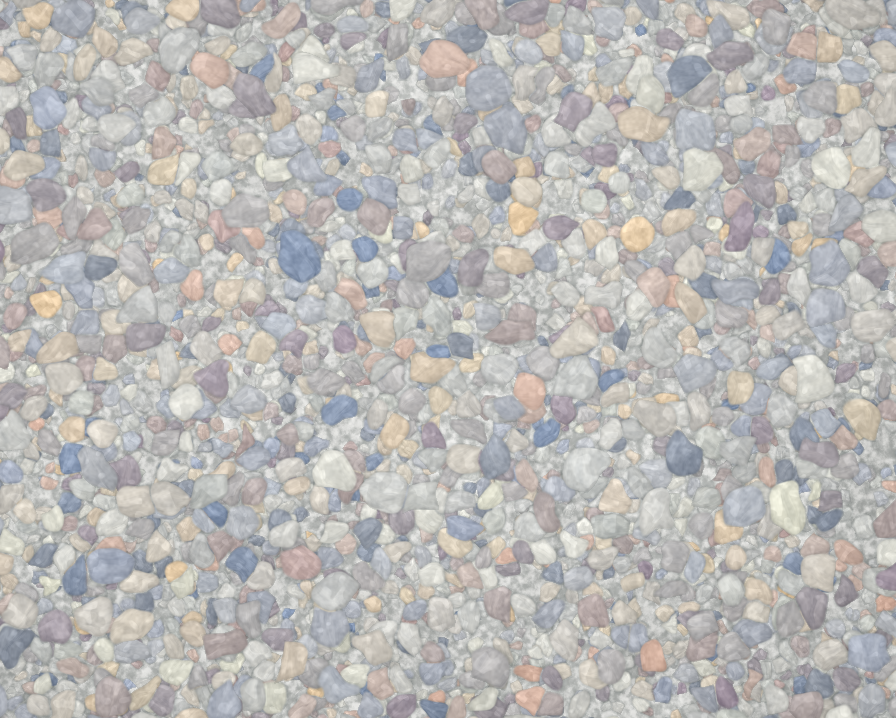
This texture is drawn by a Shadertoy shader. Its source:

```glsl
// Exposed aggregate paving: pale washed pebbles of many sizes set in speckled mortar.

const vec3 STONES[14] = vec3[14](
    vec3(.74, .75, .73), vec3(.79, .79, .76), vec3(.83, .83, .78), vec3(.72, .73, .72),
    vec3(.77, .75, .71), vec3(.68, .67, .67), vec3(.81, .77, .70), vec3(.69, .71, .74),
    vec3(.63, .66, .72), vec3(.52, .57, .65), vec3(.62, .58, .62), vec3(.70, .63, .62),
    vec3(.79, .69, .64), vec3(.83, .75, .64));

vec3 hash3(vec2 p) {
    vec3 q = fract(p.xyx * vec3(.1031, .1030, .0973));
    q += dot(q, q.yxz + 33.33);
    return fract((q.xxy + q.yzz) * q.zyx);
}

float noise(vec2 p) {
    vec2 i = floor(p), f = fract(p);
    f = f * f * (3. - 2. * f);
    return mix(mix(hash3(i).x, hash3(i + vec2(1, 0)).x, f.x),
               mix(hash3(i + vec2(0, 1)).x, hash3(i + 1.).x, f.x), f.y);
}

float fbm(vec2 p) {
    float sum = 0., amp = .5;
    for (int i = 0; i < 4; i++) {
        sum += amp * noise(p);
        p = mat2(1.6, 1.2, -1.2, 1.6) * p + 7.3;
        amp *= .5;
    }
    return sum / .9375;
}

vec2 site(vec2 cell, float seed) {
    return cell + .06 + .88 * hash3(cell + seed).xy;
}

// Lays one size of pebble over the ground colour
vec3 layPebbles(vec3 ground, vec2 p, float scale, float keep, float seed) {
    vec2 q = p * scale + seed;
    q += .2 * (vec2(noise(q * 2.3), noise(q * 2.3 + 31.)) - .5);
    vec2 base = floor(q), cell = base, toSite = vec2(0);
    float nearest = 9.;
    for (int k = 0; k < 9; k++) {
        vec2 c = base + vec2(k % 3, k / 3) - 1.;
        vec2 r = site(c, seed) - q;
        if (dot(r, r) < nearest) { nearest = dot(r, r); cell = c; toSite = r; }
    }
    vec3 id = hash3(cell + seed + 57.), look = hash3(cell + seed + 113.);
    if (id.x > keep) return ground;

    // Rounded outline: soft minimum of the cell walls and a turned ellipse
    float walls = 0.;
    for (int k = 0; k < 25; k++) {
        vec2 c = cell + vec2(k % 5, k / 5) - 2.;
        vec2 r = site(c, seed) - q, across = r - toSite;
        if (dot(across, across) > .0001)
            walls += exp(-26. * dot(.5 * (r + toSite), normalize(across)));
    }
    float turn = 6.283 * id.y, stretch = mix(.68, 1., id.z);
    vec2 local = mat2(cos(turn), sin(turn), -sin(turn), cos(turn)) * toSite;
    float oval = mix(.40, .66, look.z) - length(local * vec2(stretch, 1. / stretch));
    float inside = -log(walls + exp(-26. * oval)) / 26. - .015;

    // Stone colour, muted for most and vivid for a few
    vec3 col = STONES[int(look.x * 13.99)];
    float grey = dot(col, vec3(.333));
    col = mix(vec3(grey), col, mix(.55, 1.35, pow(look.y, 3.))) + .05 * (id.z - .5);

    // Mottling, streaks and a washed sheen
    vec2 streak = local * vec2(3., 7.) + look.xy * 60.;
    col += .17 * (fbm(streak + 1.5 * noise(streak * .6)) - .5) * vec3(1., .95, .85);
    col += .06 * smoothstep(.55, .75, noise(local * 5. + look.zx * 40.));
    col += .08 * dot(toSite, vec2(.35, -.9));
    col *= mix(.93, 1.01, smoothstep(0., .12, inside));

    // Dirty joint around the stone, then the stone itself
    float edge = inside / scale, soft = max(.0018, .9 / iResolution.y);
    float joint = smoothstep(-.0055, .0005, edge);
    ground = mix(ground, ground * vec3(.89, .90, .90), joint);
    return mix(ground, col, smoothstep(-soft, soft, edge));
}

void mainImage(out vec4 fragColor, in vec2 fragCoord) {
    vec2 p = fragCoord / iResolution.y;

    // Mortar: gritty grey with chalky white patches
    float grit = fbm(p * 120.), patches = fbm(p * 9. + 4.);
    vec3 col = mix(vec3(.65, .66, .65), vec3(.86, .86, .85), smoothstep(.2, .8, grit));
    col += .14 * (patches - .45);

    col = layPebbles(col, p, 54., .45, 11.);
    col = layPebbles(col, p, 36., .68, 83.);
    col = layPebbles(col, p, 24., .70, 29.);
    col = layPebbles(col, p, 18., .36, 47.);

    // Fine surface grain and uneven pale light, strongest near the middle
    col += .06 * (noise(p * 230.) - .5) + .05 * (fbm(p * 3. + 9.) - .5);
    vec2 off = (fragCoord / iResolution.xy - vec2(.45, .55)) * 1.5;
    col += .03 - .045 * dot(off, off);
    fragColor = vec4(clamp(col, 0., 1.), 1.);
}
```
